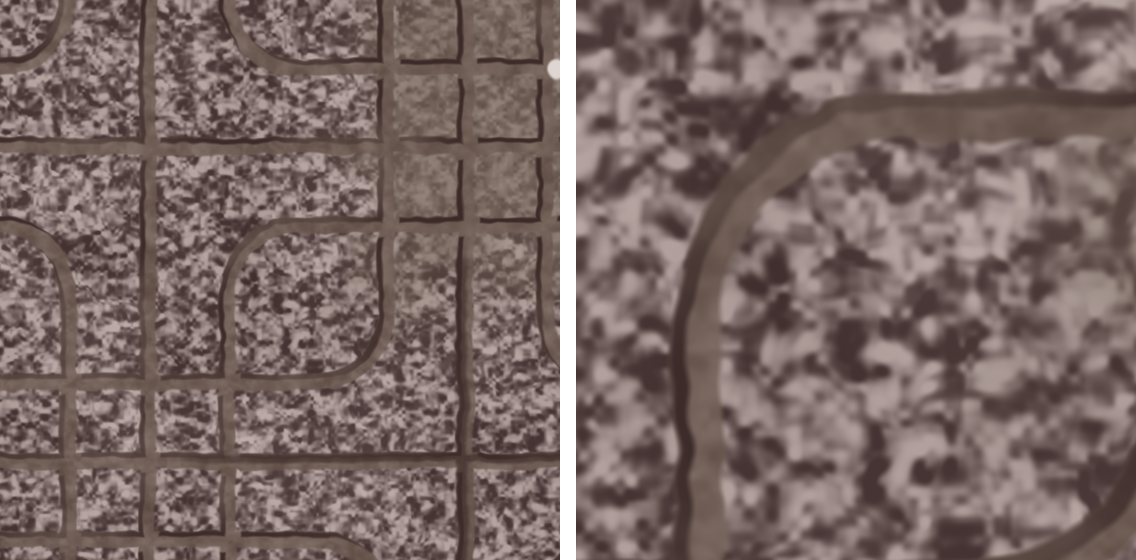
Left, the full canvas; right, a detail of the centre.
This pattern is drawn by a Shadertoy shader. Its source:

```glsl
// Granular stone paving with mirrored leaf-shaped grooves, dark joints and a dusty worn corner.

float hash(vec2 p) {
    return fract(sin(dot(p, vec2(127.1, 311.7))) * 43758.5453);
}

float noise(vec2 p) {
    vec2 i = floor(p), f = fract(p);
    f = f * f * (3.0 - 2.0 * f);
    return mix(mix(hash(i), hash(i + vec2(1, 0)), f.x),
               mix(hash(i + vec2(0, 1)), hash(i + vec2(1, 1)), f.x), f.y);
}

// Distance to the nearest groove centre line, in canvas units
float grooveDistance(vec2 uv) {
    vec2 tile = (uv - vec2(0.264, 0.177)) / vec2(0.567, 0.5625);
    vec2 c = 0.5 - abs(mod(tile, 2.0) - 1.0);   // neighbouring tiles mirror each other
    if (c.x + c.y < 0.0) c = -c;                // fold along both diagonals
    c = vec2(max(c.x, c.y), min(c.x, c.y));

    // Leaf side with its rounded corner, then the line running out to the joint
    float leaf = c.y > -0.03 ? abs(c.x - 0.25)
                             : abs(length(c - vec2(0.03, -0.03)) - 0.22);
    float spur = length(vec2(max(0.25 - c.x, 0.0), c.y - 0.25));
    float joint = 0.5 - c.x;
    return 0.565 * min(min(leaf, spur), joint);
}

float grooveMask(vec2 uv, float halfWidth) {
    return 1.0 - smoothstep(halfWidth - 0.003, halfWidth + 0.003, grooveDistance(uv));
}

void mainImage(out vec4 fragColor, in vec2 fragCoord) {
    vec2 uv = fragCoord / iResolution.y;

    // Ragged outlines
    vec2 ragged = uv + 0.005 * (vec2(noise(uv * 55.0), noise(uv * 55.0 + 31.0)) - 0.5)
                     + 0.006 * (vec2(noise(uv * 18.0 + 7.0), noise(uv * 18.0 + 53.0)) - 0.5);

    // Coarse and fine mineral grains
    vec2 bent = uv + 0.008 * vec2(noise(uv * 40.0 + 3.0), noise(uv * 40.0 + 19.0));
    float grain = 0.62 * noise(bent * vec2(68.0, 82.0)) + 0.38 * noise(bent * 150.0 + 9.0);
    vec3 stone = mix(vec3(0.29, 0.215, 0.215), vec3(0.71, 0.645, 0.63),
                     smoothstep(0.18, 0.84, grain));
    stone += 0.07 * (noise(uv * 9.0) - 0.5);

    // Dust filling the grains toward the upper right
    float patchy = 0.16 * (noise(uv * 14.0 + 5.0) - 0.5);
    float dust = smoothstep(0.56, 0.76, uv.x + patchy) * smoothstep(0.38, 0.62, uv.y + patchy);
    vec3 dustColor = vec3(0.47, 0.41, 0.37) + 0.16 * (grain - 0.5);
    vec3 col = mix(stone, dustColor, 0.8 * dust);

    // Smooth groove floor, with a shadow under its upper left wall
    float groove = grooveMask(ragged, 0.0145);
    vec3 floorColor = vec3(0.435, 0.365, 0.33) + 0.09 * (noise(uv * 38.0) - 0.5)
                                              + 0.05 * (grain - 0.5);
    col = mix(col, floorColor, 0.92 * groove);
    float shadow = groove * (1.0 - grooveMask(ragged + vec2(-0.009, 0.009), 0.0145));
    float depth = 0.4 + 0.55 * smoothstep(0.2, 0.8, noise(uv * 7.0 + 41.0));
    col = mix(col, vec3(0.22, 0.155, 0.15), shadow * depth);

    // Deeper shade along the lower right joints
    float joint = max((1.0 - smoothstep(0.004, 0.015, abs(ragged.x - 0.825)))
                          * (1.0 - smoothstep(0.48, 0.6, uv.y)),
                      (1.0 - smoothstep(0.003, 0.011, abs(ragged.y - 0.182)))
                          * smoothstep(0.2, 0.5, uv.x));
    col = mix(col, vec3(0.235, 0.165, 0.16), 0.65 * joint);

    // Pale pebble
    float pebble = length((ragged - vec2(0.993, 0.878)) * vec2(1.0, 0.9));
    col = mix(col, vec3(0.87, 0.84, 0.82), 1.0 - smoothstep(0.013, 0.02, pebble));

    fragColor = vec4(col, 1.0);
}
```
